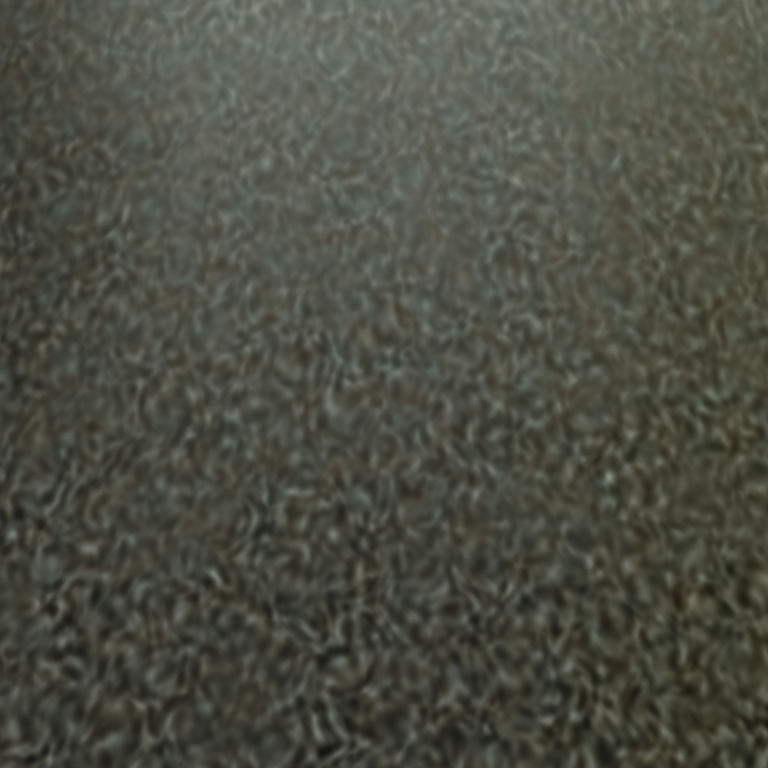
Write a WebGL 1 fragment shader that draws this texture.

```glsl
precision highp float;
// Dark, softly lit pebbled surface: worm-like grain over a broad glow from above.
// Two rotated layers of gradient noise, bent by a slower warp, form the relief;
// it grows finer and fainter towards the top, where the light is strongest.

uniform vec2 u_resolution;

// Light
const float TONE_BOTTOM = 0.240;
const float TONE_TOP = 0.445;
const float GLOW_CURVE = 1.5;
const float LEFT_SHADE = 0.38;
const float RIGHT_SHADE = 0.15;

// Grain, in cells per canvas height
const float CELLS_BOTTOM = 53.0;
const float CELLS_TOP = 70.0;
const float UPRIGHT_STRETCH = 0.80;
const float WARP_AMOUNT = 0.75;
const float WARP_SCALE = 0.30;
const float FINE_SCALE = 1.45;
const float RELIEF_BOTTOM = 0.29;
const float RELIEF_TOP = 0.13;
const float HIGHLIGHT_SKEW = 0.45;

// Colour ratios for a green of one
const vec3 SHADOW_TINT = vec3(1.0, 1.0, 0.83);
const vec3 LIGHT_TINT = vec3(0.955, 1.0, 0.91);
const vec3 OLIVE_SHIFT = vec3(0.004, 0.0, -0.022);
const float CHROMA_AMOUNT = 0.022;

vec2 hash22(vec2 p) {
  vec3 q = fract(p.xyx * vec3(0.1031, 0.1030, 0.0973));
  q += dot(q, q.yzx + 33.33);
  return fract((q.xx + q.yz) * q.zy);
}

float cornerSlope(vec2 cell, vec2 offset) {
  vec2 slope = normalize(hash22(cell) - 0.4999);
  return dot(slope, offset);
}

// Gradient noise, centred on zero
float gradientNoise(vec2 p) {
  vec2 cell = floor(p);
  vec2 f = fract(p);
  vec2 w = f * f * f * (f * (f * 6.0 - 15.0) + 10.0);
  vec2 e = vec2(1.0, 0.0);
  float low = mix(cornerSlope(cell, f), cornerSlope(cell + e, f - e), w.x);
  float high = mix(cornerSlope(cell + e.yx, f - e.yx),
                   cornerSlope(cell + e.xx, f - e.xx), w.x);
  return mix(low, high, w.y);
}

vec2 rotate(vec2 p, float angle) {
  float c = cos(angle);
  float s = sin(angle);
  return vec2(c * p.x - s * p.y, s * p.x + c * p.y);
}

// Cell coordinates that tighten steadily with height
vec2 recede(vec2 p) {
  float growth = CELLS_TOP - CELLS_BOTTOM;
  return vec2((p.x - 0.5) * (CELLS_BOTTOM + growth * p.y),
              (CELLS_BOTTOM + 0.5 * growth * p.y) * p.y);
}

float grain(vec2 p) {
  vec2 bend = vec2(gradientNoise(p * WARP_SCALE + 211.0),
                   gradientNoise(p * WARP_SCALE + 347.0));
  vec2 q = (p + WARP_AMOUNT * bend) * vec2(1.0, UPRIGHT_STRETCH);
  float coarse = gradientNoise(rotate(q, 0.45) + 130.0);
  float crossed = gradientNoise(rotate(q, -0.50) * 1.12 + 470.0);
  float fine = gradientNoise(rotate(q, 1.05) * FINE_SCALE + 290.0);
  return 0.66 * coarse + 0.50 * crossed + 0.34 * fine;
}

float lightTone(vec2 uv) {
  float glow = mix(TONE_BOTTOM, TONE_TOP, pow(uv.y, GLOW_CURVE));
  float upper = smoothstep(0.1, 0.9, uv.y);
  float left = LEFT_SHADE * (1.0 - smoothstep(-0.05, 0.32, uv.x));
  float right = RIGHT_SHADE * smoothstep(0.6, 1.0, uv.x);
  return glow * (1.0 - upper * (left + right));
}

void main() {
  vec2 uv = gl_FragCoord.xy / u_resolution;
  vec2 p = recede(gl_FragCoord.xy / u_resolution.y);

  // Relief, with patches of stronger and weaker contrast
  float relief = grain(p);
  relief += HIGHLIGHT_SKEW * (relief * relief - 0.05);
  float patches = 1.0 + 0.7 * gradientNoise(p * 0.14 + 83.0);
  float depth = mix(RELIEF_BOTTOM, RELIEF_TOP, smoothstep(0.0, 1.0, uv.y));
  float tone = lightTone(uv) + depth * patches * relief;
  tone += 0.025 * gradientNoise(p * 0.22 + 59.0);
  tone = max(tone, 0.07);

  // Warm shadows, cool highlights, and faint colour drift
  vec3 color = tone * mix(SHADOW_TINT, LIGHT_TINT, smoothstep(0.18, 0.44, tone));
  color += OLIVE_SHIFT * smoothstep(0.55, 1.0, uv.x);
  float drift = gradientNoise(p * 0.38 + 613.0);
  color += CHROMA_AMOUNT * drift * vec3(1.0, -0.3, -0.9);

  gl_FragColor = vec4(clamp(color, 0.0, 1.0), 1.0);
}
```
